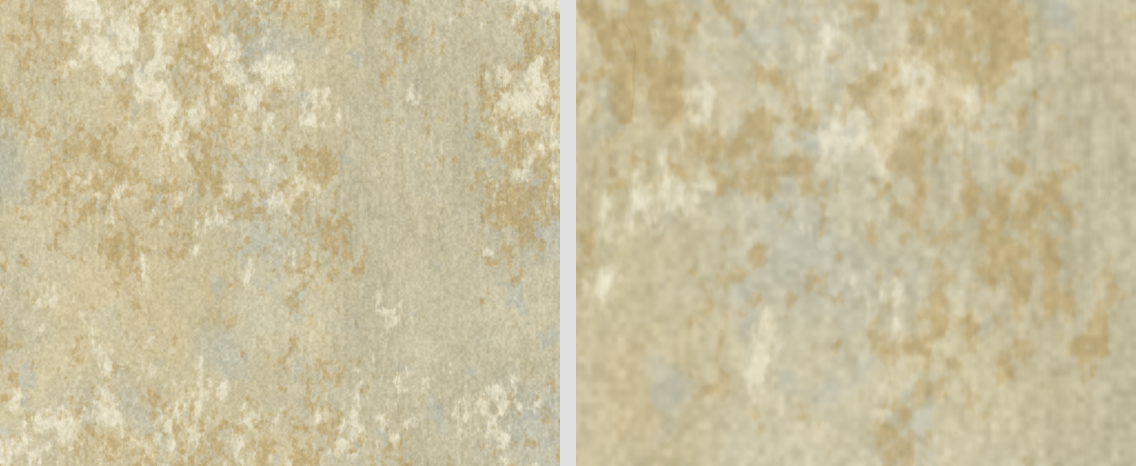
Left, the full canvas; right, a detail of the centre.
A Shadertoy shader for this texture:

```glsl
#define BASE_WARM vec3(0.815, 0.765, 0.620)
#define BASE_GREY vec3(0.785, 0.755, 0.640)
#define OCHRE     vec3(0.725, 0.630, 0.420)
#define CREAM     vec3(0.925, 0.900, 0.800)
#define BLUE_GREY vec3(0.735, 0.745, 0.695)
#define OCHRE_AMOUNT 0.62
#define CREAM_AMOUNT 0.80
#define SMUDGE_AMOUNT 0.60
#define GRAIN 0.060

float hash(vec2 cell) {
    vec3 h = fract(cell.xyx * 0.1031);
    h += dot(h, h.yzx + 33.33);
    return fract((h.x + h.y) * h.z);
}

float noise(vec2 p) {
    vec2 cell = floor(p), f = fract(p);
    f = f * f * (3.0 - 2.0 * f);
    return mix(mix(hash(cell), hash(cell + vec2(1, 0)), f.x),
               mix(hash(cell + vec2(0, 1)), hash(cell + vec2(1, 1)), f.x), f.y);
}

// Layered noise, centred on zero
float fbm(vec2 p, int octaves) {
    float sum = 0.0, amp = 0.5;
    for (int i = 0; i < octaves; i++) {
        sum += amp * (noise(p) - 0.5);
        p = mat2(0.96, 0.28, -0.28, 0.96) * p * 2.03 + 17.3;
        amp *= 0.55;
    }
    return sum;
}

// Soft round region, 1 in the middle
float blob(vec2 p, vec2 centre, vec2 radius) {
    vec2 d = (p - centre) / radius;
    return exp(-dot(d, d));
}

void mainImage(out vec4 fragColor, in vec2 fragCoord) {
    vec2 p = fragCoord / iResolution.y;
    vec2 warped = p + 0.025 * vec2(fbm(p * 18.0, 3), fbm(p * 18.0 + 40.0, 3));

    // Cloudy plaster ground
    float cloud = fbm(warped * 3.2 + 5.0, 5);
    vec3 col = mix(BASE_WARM, BASE_GREY, smoothstep(-0.18, 0.18, cloud + 0.12 * (p.x - 0.6)));
    col += 0.10 * fbm(p * vec2(9.0, 6.0) + 70.0, 4);

    // Blue-grey smudges: wide veils and small stains
    float veil = fbm(warped * 3.6 + 31.0, 4) + 0.22 * blob(p, vec2(0.50, 0.95), vec2(0.10, 0.07))
               + 0.18 * blob(p, vec2(1.19, 0.55), vec2(0.07, 0.12));
    float stain = fbm(warped * vec2(17.0, 14.0) + 90.0, 3);
    float smudge = max(smoothstep(0.06, 0.30, veil), smoothstep(0.16, 0.30, stain));
    col = mix(col, BLUE_GREY, SMUDGE_AMOUNT * smudge);

    // Pale worn patches with ragged, slightly upright edges
    float wear = 1.1 * fbm(p * 3.4 + 12.0, 3) - 0.22
               + 0.27 * blob(p, vec2(0.28, 0.22), vec2(0.34, 0.24))
               + 0.20 * blob(p, vec2(0.50, 0.39), vec2(0.09, 0.06))
               + 0.20 * blob(p, vec2(0.22, 0.92), vec2(0.25, 0.14))
               + 0.20 * blob(p, vec2(1.12, 0.20), vec2(0.14, 0.22))
               + 0.20 * blob(p, vec2(0.63, 0.59), vec2(0.05, 0.05));
    float chips = 0.8 * fbm(warped * vec2(26.0, 19.0) + 51.0, 5) + 0.4 * fbm(p * vec2(95.0, 48.0), 3);
    float cream = smoothstep(-0.04, 0.20, wear + chips);
    col = mix(col, CREAM, CREAM_AMOUNT * cream);

    // Ochre flecks gathered in drifting regions
    float region = fbm(p * vec2(4.5, 3.5) + 63.0, 4);
    float flecks = 0.75 * fbm(p * vec2(85.0, 62.0) + 8.0, 3) + 0.6 * fbm(warped * vec2(30.0, 20.0) + 3.0, 3);
    float ochre = smoothstep(0.02, 0.28, flecks + 0.75 * region - 0.01);
    col = mix(col, OCHRE, OCHRE_AMOUNT * ochre * (1.0 - 0.45 * cream));

    // Upright brush streaks and hairline drips
    float streak = fbm(p * vec2(120.0, 16.0) + 22.0, 3);
    col += streak * 0.09 * smoothstep(-0.15, 0.15, fbm(p * 4.0 + 80.0, 2));
    float drip = smoothstep(0.90, 0.99, noise(vec2(warped.x * 110.0, p.y * 1.6)));
    col -= vec3(0.04, 0.05, 0.07) * drip * smoothstep(0.3, 0.7, noise(p * vec2(40.0, 30.0)));

    // Fine stone grain
    col += GRAIN * (noise(p * 210.0) - 0.5) + GRAIN * (noise(p * vec2(150.0, 105.0) + 9.0) - 0.5);

    fragColor = vec4(clamp(col, 0.0, 1.0), 1.0);
}
```
